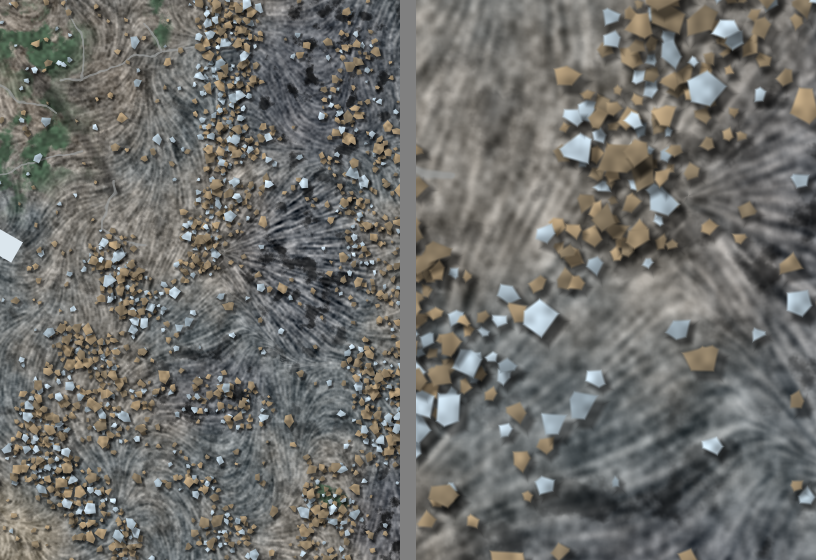
Left, the full canvas; right, a detail of the centre.
Give the GLSL for this texture, as a Shadertoy shader.

```glsl
// Rough ground seen from above: grey soil, combed dry straw, heaps of broken stone.
// Noise smeared along a direction field makes the straw; jittered cells hold angular
// chips with shadows, gathered along bands; grass, twigs and a sand corner are added.

float hash(vec2 p) {
    vec3 q = fract(p.xyx * vec3(0.1031, 0.1030, 0.0973));
    q += dot(q, q.yzx + 33.33);
    return fract((q.x + q.y) * q.z);
}

float noise(vec2 p) {
    vec2 i = floor(p), f = fract(p);
    f = f * f * (3.0 - 2.0 * f);
    return mix(mix(hash(i), hash(i + vec2(1, 0)), f.x),
               mix(hash(i + vec2(0, 1)), hash(i + vec2(1, 1)), f.x), f.y);
}

float fbm(vec2 p) {
    float sum = 0.0, gain = 0.5;
    for (int i = 0; i < 5; i++) {
        sum += gain * noise(p);
        p = mat2(1.6, 1.2, -1.2, 1.6) * p + 7.3;
        gain *= 0.5;
    }
    return sum;
}

float segment(vec2 p, vec2 a, vec2 b) {
    vec2 pa = p - a, ba = b - a;
    return length(pa - ba * clamp(dot(pa, ba) / dot(ba, ba), 0.0, 1.0));
}

float band(vec2 p, vec2 a, vec2 b, float width) {
    return 1.0 - smoothstep(0.3 * width, width, segment(p, a, b));
}

float blob(vec2 p, vec2 center, vec2 radius) {
    return 1.0 - smoothstep(0.3, 1.0, length((p - center) / radius));
}

// Chance of finding a stone at p
float stoneCover(vec2 p) {
    float m = band(p, vec2(0.40, 1.02), vec2(0.42, 0.74), 0.075);
    m = max(m, band(p, vec2(0.44, 0.72), vec2(0.35, 0.53), 0.060));
    m = max(m, band(p, vec2(0.20, 0.54), vec2(0.27, 0.41), 0.065));
    m = max(m, band(p, vec2(0.15, 0.36), vec2(0.07, 0.20), 0.085));
    m = max(m, band(p, vec2(0.07, 0.20), vec2(0.20, 0.04), 0.070));
    m = max(m, band(p, vec2(0.68, 0.38), vec2(0.70, 0.23), 0.085));
    m = max(m, band(p, vec2(0.60, 0.12), vec2(0.57, 0.02), 0.075));
    m = max(m, 0.7 * band(p, vec2(0.20, 0.26), vec2(0.42, 0.27), 0.075));
    m = max(m, 0.7 * band(p, vec2(0.38, 0.14), vec2(0.41, 0.03), 0.070));
    m = max(m, 0.5 * band(p, vec2(0.64, 0.88), vec2(0.67, 0.52), 0.090));
    return 0.05 + 0.95 * m * smoothstep(0.25, 0.58, fbm(p * 22.0));
}

// Convex chip bounded by five random half planes
float chip(vec2 p, float radius, vec2 id) {
    float d = -1.0;
    for (float k = 0.0; k < 5.0; k++) {
        float a = 1.2566 * (k + 0.6 * hash(id + k)) + 6.2832 * hash(id + 9.1);
        d = max(d, dot(p, vec2(cos(a), sin(a))) - radius * mix(0.5, 1.0, hash(id - k - 3.0)));
    }
    return d;
}

vec3 addStones(vec3 color, vec2 p, float size, float seed, float soft) {
    vec2 base = floor(p / size);
    for (int n = 0; n < 9; n++) {
        vec2 id = base + vec2(n % 3 - 1, n / 3 - 1), key = id + seed;
        vec2 center = (id + 0.15 + 0.7 * vec2(hash(key), hash(key + 41.7))) * size;
        if (hash(key + 17.3) > stoneCover(center)) continue;
        vec2 q = p - center;
        float radius = size * mix(0.25, 0.62, hash(key + 5.9));
        float shade = chip(q - vec2(0.22, -0.25) * size, radius, key);
        color *= 1.0 - 0.45 * (1.0 - smoothstep(-soft, 3.0 * soft, shade));
        float tone = hash(key + 71.3);
        vec3 tan = mix(vec3(0.50, 0.45, 0.37), vec3(0.69, 0.60, 0.47), tone);
        vec3 pale = mix(vec3(0.58, 0.64, 0.68), vec3(0.78, 0.85, 0.90), tone);
        vec3 stone = mix(tan, pale, step(0.70, hash(key + 29.1)));
        stone *= 0.82 + 0.32 * noise(p * 170.0) + 0.10 * dot(q, vec2(-1, 1)) / radius;
        color = mix(color, stone, 1.0 - smoothstep(-soft, soft, chip(q, radius, key)));
    }
    return color;
}

// Noise averaged along a direction gives combed fibres
float fibres(vec2 p, vec2 dir) {
    float sum = 0.0;
    for (float i = -4.0; i < 5.0; i++) sum += noise((p + dir * i * 0.0035) * 230.0);
    return sum / 9.0 - 0.5;
}

float twig(vec2 p, vec2 a, vec2 b, float soft) {
    return 1.0 - smoothstep(0.0008, 0.0018 + soft, segment(p, a, b));
}

void mainImage(out vec4 fragColor, in vec2 fragCoord) {
    vec2 p = fragCoord / iResolution.y;
    float soft = max(0.0011, 0.7 / iResolution.y);
    vec2 warp = vec2(fbm(p * 9.0), fbm(p * 9.0 + 31.0)) - 0.5;
    vec2 w = p + 0.07 * warp;

    // Soil, with darker cool ground to the right
    float patches = fbm(p * 7.0 + 3.0);
    vec3 color = mix(vec3(0.40, 0.425, 0.435), vec3(0.51, 0.495, 0.47), smoothstep(0.3, 0.65, patches));
    float fan = blob(w, vec2(0.53, 0.53), vec2(0.16, 0.24));
    float dark = max(0.8 * fan, blob(w, vec2(0.58, 0.86), vec2(0.22, 0.24)));
    dark = max(dark, 0.8 * blob(w, vec2(0.38, 0.30), vec2(0.15, 0.10)));
    dark = max(dark, blob(w, vec2(0.70, 0.08), vec2(0.10, 0.16)));
    color = mix(color, vec3(0.33, 0.34, 0.37), 0.7 * dark);
    color = mix(color, vec3(0.61, 0.57, 0.50), 0.8 * blob(w, vec2(0.0, 0.03), vec2(0.16, 0.16)));
    color = mix(color, vec3(0.51, 0.45, 0.39), 0.5 * blob(w, vec2(0.12, 0.88), vec2(0.24, 0.22)));

    // Straw, fanning out in the dark patch, and fine grain
    float angle = 0.5 + 5.0 * (noise(p * 6.0) - 0.5);
    vec2 dir = normalize(mix(vec2(cos(angle), sin(angle)), normalize(p - vec2(0.40, 0.55)), min(1.0, 2.0 * fan)));
    color += (0.65 + 0.55 * fan) * fibres(p, dir) * vec3(1.0, 0.96, 0.92);
    color += 0.17 * (noise(p * 210.0 + 8.0) - 0.5) + 0.30 * (fbm(p * 60.0) - 0.48);
    color *= 1.0 - 0.45 * smoothstep(0.56, 0.72, fbm(p * 38.0 + 50.0)) * (0.5 + dark);

    // Grass tufts
    float grass = blob(w, vec2(0.05, 0.92), vec2(0.13, 0.10));
    grass = max(grass, blob(w, vec2(0.05, 0.74), vec2(0.14, 0.14)));
    grass = max(grass, blob(w, vec2(0.29, 0.96), vec2(0.035, 0.07)));
    grass = max(grass, 1.4 * blob(w, vec2(0.60, 0.115), vec2(0.035, 0.035)));
    grass *= smoothstep(0.38, 0.58, fbm(p * 28.0 + 12.0));
    color = mix(color, vec3(0.25, 0.35, 0.27) * (0.7 + 0.6 * noise(p * 140.0)), min(0.85, grass));

    // Gully and bare twigs
    float gully = max(band(w, vec2(0.04, 0.87), vec2(0.15, 0.77), 0.016), band(w, vec2(0.15, 0.77), vec2(0.19, 0.66), 0.014));
    color *= 1.0 - 0.35 * gully;
    float twigs = max(twig(w, vec2(0.13, 1.02), vec2(0.14, 0.86), soft), twig(w, vec2(0.10, 0.85), vec2(0.29, 0.905), soft));
    twigs = max(twigs, max(twig(w, vec2(0.29, 0.905), vec2(0.42, 0.91), soft), twig(w, vec2(0.29, 0.905), vec2(0.26, 0.95), soft)));
    twigs = max(twigs, max(twig(w, vec2(-0.02, 0.84), vec2(0.10, 0.80), soft), twig(w, vec2(-0.02, 0.69), vec2(0.15, 0.72), soft)));
    twigs = max(twigs, max(twig(w, vec2(0.19, 0.68), vec2(0.19, 0.60), soft), twig(w, vec2(0.19, 0.60), vec2(0.27, 0.56), soft)));
    color = mix(color, vec3(0.61, 0.62, 0.62), 0.7 * twigs);

    // Stones, small then large, and a pale board at the left edge
    color = addStones(color, p, 0.011, 13.0, soft);
    color = addStones(color, p, 0.019, 57.0, soft);
    vec2 board = abs(mat2(0.87, 0.5, -0.5, 0.87) * (p - vec2(0.008, 0.562))) - vec2(0.026, 0.021);
    color = mix(color, vec3(0.86, 0.90, 0.93), 1.0 - smoothstep(-soft, soft, max(board.x, board.y)));
    fragColor = vec4(clamp(color, 0.0, 1.0), 1.0);
}
```
